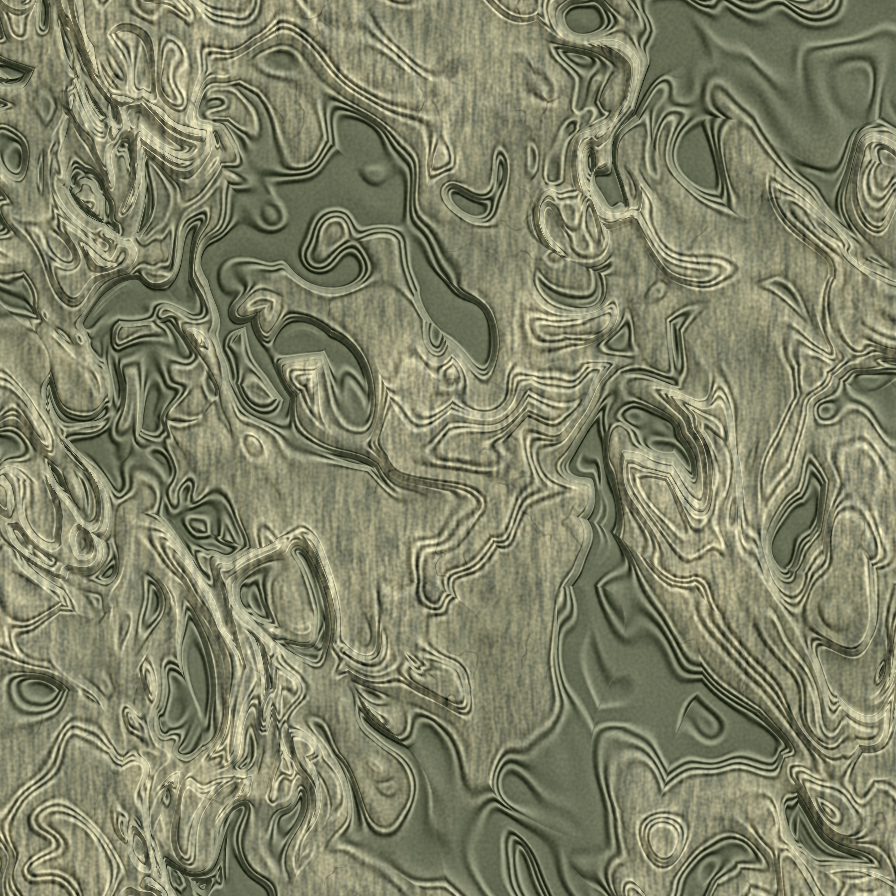
Reproduce this texture procedurally as a three.js fragment shader.

```glsl
// Embossed olive relief: a folded noise field is cut into terraces with ripple
// ridges along their banks, shaded by slope and by ridge height. High plates
// carry a pale vertical grain with hairline cracks, low plates stay green.
varying vec2 vUv;

const vec3 LOW_GREEN   = vec3(0.405, 0.425, 0.335);
const vec3 GRAIN_GREY  = vec3(0.425, 0.440, 0.370);
const vec3 GRAIN_CREAM = vec3(0.745, 0.720, 0.570);
const vec3 LIGHT_TINT  = vec3(1.0, 0.99, 0.89);
const vec2 LEAN = vec2(0.92, 0.39);         // axis across the leaning folds
const vec2 FIELD_SCALE = vec2(4.4, 3.0);    // noise cells across and along
const float CALM_FOLD = 0.8;                // warp strength, quiet and busy
const float BUSY_FOLD = 2.0;
const float FIELD_SHIFT = 0.02;             // lower means more green
const float TERRACES = 2.9;                 // plates per unit of field
const float RIPPLES = 8.0;                  // ridge lines per unit of height
const float RIPPLE_DEPTH = 0.06;
const float EYE_CELLS = 7.0;                // grid of scattered oval knots
const float EYE_SHARE = 0.28;
const vec2 LIGHT_DIR = vec2(0.6, 0.8);
const float LIGHT_STEP = 0.002;
const float RELIEF = 0.032;
const float HIGHLIGHT = 0.20;
const float SHADOW = 0.25;
const float RIDGE_TONE = 0.11;

vec2 hash2(vec2 p) {
  vec3 q = fract(p.xyx * vec3(0.1031, 0.1030, 0.0973));
  q += dot(q, q.yzx + 33.33);
  return fract((q.xx + q.yz) * q.zy);
}

float corner(vec2 cell, vec2 offset) {
  return dot(hash2(cell) * 2.0 - 1.0, offset);
}

// Gradient noise, roughly -0.7 to 0.7
float noise(vec2 p) {
  vec2 i = floor(p), f = p - i;
  vec2 u = f * f * f * (f * (f * 6.0 - 15.0) + 10.0);
  vec2 x = vec2(1.0, 0.0);
  float low = mix(corner(i, f), corner(i + x, f - x), u.x);
  float high = mix(corner(i + x.yx, f - x.yx), corner(i + 1.0, f - 1.0), u.x);
  return mix(low, high, u.y);
}

float fbm(vec2 p) {
  return noise(p) + 0.5 * noise(p * 2.03 + 17.3);
}

vec2 warp(vec2 p) {
  return vec2(fbm(p + 31.7), fbm(p + 58.2));
}

// Oval bumps scattered on a jittered grid
float eyes(vec2 p) {
  vec2 cell = floor(p);
  float sum = 0.0;
  for (int y = -1; y <= 1; y++) {
    for (int x = -1; x <= 1; x++) {
      vec2 id = cell + vec2(float(x), float(y));
      vec2 kind = hash2(id + 71.0);
      vec2 d = (p - id - 0.2 - 0.6 * hash2(id + 113.0)) * vec2(1.25, 0.9);
      float bump = exp(-dot(d, d) * mix(14.0, 34.0, kind.y));
      sum += step(kind.x, EYE_SHARE) * sign(kind.y - 0.4) * bump;
    }
  }
  return sum;
}

// Returns the terraced height and the ripple riding on it
vec2 relief(vec2 uv) {
  vec2 p = vec2(dot(uv, LEAN), dot(uv, vec2(-LEAN.y, LEAN.x))) * FIELD_SCALE + 40.0;
  float busy = smoothstep(-0.25, 0.3, noise(uv * 2.7 + 6.0));
  float strength = mix(CALM_FOLD, BUSY_FOLD, busy);
  vec2 fold = warp(p);
  // Sharp zigzag creases
  fold += vec2(0.3, 0.6) * abs(vec2(noise(p * 1.7 + 3.0), noise(p * 2.4 + 9.0)));
  vec2 refold = warp(p + strength * fold + 12.0);
  float field = fbm(p + strength * refold) + FIELD_SHIFT;
  field += mix(0.02, 0.07, busy) * noise((p + 0.5 * refold) * vec2(6.0, 5.0));
  field += 0.32 * eyes(uv * EYE_CELLS + 0.4 * fold + 20.0);
  // Flat plates with a gentle tilt, joined by steep banks
  float c = field * TERRACES;
  float height = (floor(c) + smoothstep(0.10, 0.90, fract(c))) / TERRACES + 0.25 * field;
  return vec2(height, RIPPLE_DEPTH * sin(6.2832 * RIPPLES * height));
}

// Pale streaks running up the canvas, 0 grey to 1 cream
float grain(vec2 uv) {
  vec2 p = uv + vec2(0.006 * noise(uv * 9.0), 0.0);
  float streaks = noise(p * vec2(140.0, 19.0)) + 0.9 * noise(p * vec2(250.0, 65.0) + 7.0);
  return clamp(0.56 + 0.95 * streaks + 0.35 * noise(uv * 11.0 + 3.0), 0.0, 1.0);
}

float cracks(vec2 uv) {
  vec2 p = uv * vec2(22.0, 14.0) + 0.35 * warp(uv * 40.0);
  float line = 1.0 - smoothstep(0.008, 0.035, abs(noise(p + 5.0)));
  return line * smoothstep(0.05, 0.3, noise(uv * 13.0 + 80.0));
}

void main() {
  // Gradients of height and ripple; ripples fade where they grow too fine
  vec2 here = relief(vUv);
  vec2 right = (relief(vUv + vec2(LIGHT_STEP, 0.0)) - here) / LIGHT_STEP;
  vec2 up = (relief(vUv + vec2(0.0, LIGHT_STEP)) - here) / LIGHT_STEP;
  float steepness = length(vec2(right.x, up.x));
  float fade = 1.0 - smoothstep(0.28, 0.6, steepness * RIPPLES * LIGHT_STEP);
  vec2 fall = -(right * LIGHT_DIR.x + up * LIGHT_DIR.y);
  float slope = RELIEF * (fall.x + fade * fall.y);
  float light = slope / sqrt(1.0 + slope * slope);
  float ridge = fade * smoothstep(1.5, 12.0, steepness) * here.y / RIPPLE_DEPTH;

  // Material by height, with worn patches where the pale coat thins
  float plate = smoothstep(-0.30, 0.12, here.x + 0.5 * here.y);
  plate *= 0.86 + 0.45 * min(noise(vUv * 6.0 + 60.0), 0.3);
  vec3 pale = mix(GRAIN_GREY, GRAIN_CREAM, grain(vUv));
  pale *= 1.0 - 0.25 * cracks(vUv);
  float grit = noise(vUv * 240.0) * mix(0.06, 0.17, plate);
  vec3 color = mix(LOW_GREEN, pale, plate) + grit + 0.05 * noise(vUv * 5.0);

  color += (light * (light > 0.0 ? HIGHLIGHT : SHADOW) + RIDGE_TONE * ridge) * LIGHT_TINT;
  gl_FragColor = vec4(clamp(color, 0.0, 1.0), 1.0);
}
```
